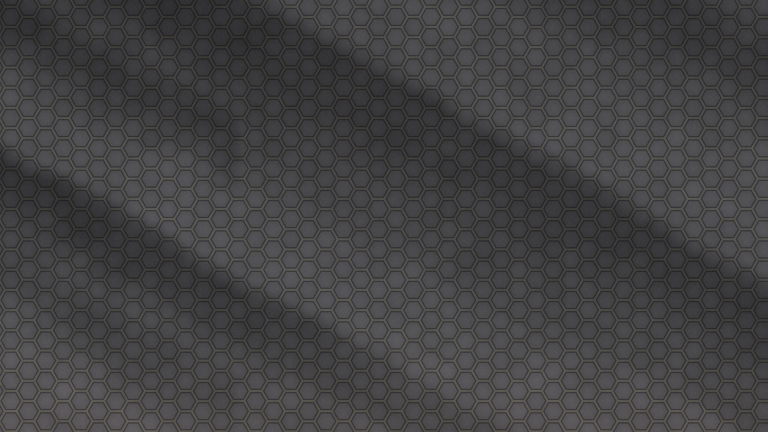
A Shadertoy shader for this pattern:

```glsl
// Charcoal cloth with diagonal folds, covered by a worn mesh of flat-topped hexagons.

const float ROW_HEIGHT = 0.0468;             // hexagon spacing, canvas height = 1
const vec2 MESH_ORIGIN = vec2(0.795, 0.563); // centre of one hexagon
const float FOLD_SLOPE = 0.55;
const float PANEL_SEAM = 0.555;

float hash(vec2 p) {
    vec3 q = fract(vec3(p.xyx) * 0.1031);
    q += dot(q, q.yzx + 33.33);
    return fract((q.x + q.y) * q.z);
}

// Layered sines, roughly -1 to 1
float waves(vec2 p) {
    float sum = 0.0, amplitude = 0.5;
    for (int i = 0; i < 4; i++) {
        sum += amplitude * sin(p.x + 1.3 * sin(p.y)) * cos(p.y - 0.7 * sin(p.x));
        p = mat2(1.5, 1.1, -1.1, 1.5) * p + 1.7;
        amplitude *= 0.55;
    }
    return sum;
}

// xy: offset from the nearest hexagon centre, zw: centre
vec4 hexCell(vec2 p) {
    vec2 period = vec2(sqrt(3.0), 1.0);
    vec2 even = round(p / period) * period;
    vec2 odd = (floor(p / period) + 0.5) * period;
    vec2 center = distance(p, even) < distance(p, odd) ? even : odd;
    return vec4(p - center, center);
}

// Distance inward from the border of a hexagon with unit height
float hexInset(vec2 p) {
    p = abs(p);
    return 0.5 - max(p.y, dot(p, vec2(sqrt(0.75), 0.5)));
}

// Shadow with a crisp upper edge that fades out below it
float foldShadow(float across, float edge, float softness, float reach) {
    float crisp = 1.0 - smoothstep(edge - softness, edge + softness, across);
    return crisp * smoothstep(edge - reach, edge - 0.2 * reach, across);
}

float clothLight(vec2 p) {
    float across = p.y + FOLD_SLOPE * p.x + 0.025 * waves(p * 6.0);
    float leftPanel = 1.0 - smoothstep(-0.015, 0.015, p.x - PANEL_SEAM);
    float fading = 1.0 - 0.55 * smoothstep(0.5, 1.1, p.x);
    float light = 0.298 + 0.045 * (1.0 - p.y);

    // Two long folds, a corner fold and weaker folds between them
    light -= 0.095 * foldShadow(across, 1.325, 0.035, 0.46);
    light -= 0.100 * fading * foldShadow(across, 0.66, 0.035, 0.30);
    light -= 0.080 * foldShadow(across, 1.92, 0.09, 0.36);
    light -= mix(0.025, 0.075, leftPanel) * foldShadow(across, 1.02, 0.06, 0.25);
    light -= mix(0.035, 0.055, leftPanel) * foldShadow(across, 0.43, 0.06, 0.23);

    // Mottling stretched along the folds
    vec2 along = vec2(across * 9.0, (p.x - FOLD_SLOPE * p.y) * 4.0);
    return light + 0.018 * waves(along) + 0.014 * waves(p * 24.0);
}

vec3 meshColor(float light, float inset, float pixel, float wear) {
    float aa = 0.6 * pixel;
    float wire = 1.0 - smoothstep(0.05 - aa, 0.05 + aa, inset);
    float groove = 1.0 - smoothstep(0.115 - aa, 0.115 + aa, inset);
    vec3 cloth = light * vec3(0.99, 0.985, 1.025);
    cloth *= mix(0.98, 1.03, smoothstep(0.12, 0.45, inset));
    cloth = mix(cloth, cloth * 0.70, groove);
    vec3 wireColor = light * vec3(1.14, 1.12, 1.06) * (1.0 - 0.14 * wear);
    return mix(cloth, wireColor, wire);
}

void mainImage(out vec4 fragColor, in vec2 fragCoord) {
    vec2 p = fragCoord / iResolution.y;
    vec4 cell = hexCell((p - MESH_ORIGIN) / ROW_HEIGHT);
    float pixel = 1.0 / (iResolution.y * ROW_HEIGHT);

    float light = clothLight(p);
    light += 0.016 * (hash(round(cell.zw * 2.0) + 71.0) - 0.5); // per cell
    light += 0.014 * (hash(floor(p * 288.0)) - 0.5);            // fine grain

    float wear = 0.5 + 0.5 * waves(p * 70.0);
    vec3 color = meshColor(light, hexInset(cell.xy), pixel, wear);
    color *= mix(vec3(1.02, 1.0, 0.98), vec3(1.0), smoothstep(0.0, 0.35, p.y));
    fragColor = vec4(color, 1.0);
}
```
